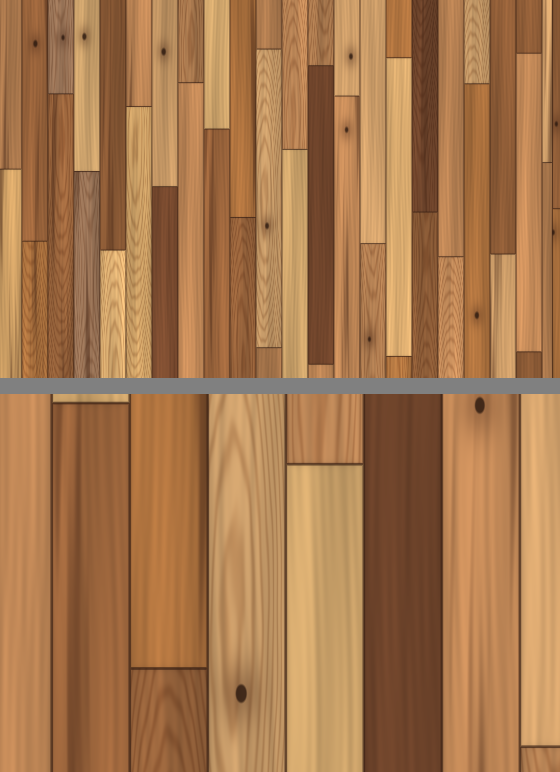
Top, the full canvas; bottom, a detail of the centre.
Give the GLSL for this texture, as a WebGL 2 fragment shader.

```glsl
#version 300 es
precision highp float;

uniform vec2 u_resolution;
out vec4 fragColor;

// Lengths are in canvas heights
#define BOARD_WIDTH 0.0688
#define BOARD_LENGTH 0.79
#define FIRST_OFFSET 0.0109
#define RIP_X 1.4614
#define SEAM_HALF 0.0011
#define GRAIN 0.085
#define RING_DEPTH 0.17
#define RING_SHARE 0.36
#define HEART_SHARE 0.24
#define KNOT_SHARE 0.10
#define KNOT_CELL 0.25

const vec3 UMBER = vec3(0.30, 0.17, 0.10);
const vec3 SEAM_COLOR = vec3(0.23, 0.13, 0.08);
const vec3 SAPWOOD = vec3(0.88, 0.71, 0.46);
const vec3 WOODS[6] = vec3[6](
    vec3(0.71, 0.50, 0.32), vec3(0.57, 0.37, 0.22), vec3(0.78, 0.60, 0.40),
    vec3(0.70, 0.46, 0.25), vec3(0.63, 0.47, 0.35), vec3(0.44, 0.27, 0.17));
const float SHARES[6] = float[6](0.24, 0.21, 0.21, 0.20, 0.08, 0.06);

float hash(vec2 p) {
    vec3 q = fract(p.xyx * vec3(0.1031, 0.1030, 0.0973));
    q += dot(q, q.yzx + 33.33);
    return fract((q.x + q.y) * q.z);
}

// Layered sines: streaks along y that wander sideways
float streaks(vec2 p, float seed) {
    float sum = 0.0, amp = 0.5;
    for (int i = 0; i < 5; i++) {
        float shift = seed * 41.0 + float(i) * 2.4;
        sum += amp * sin(p.x + shift + 1.8 * sin(p.y + shift * 1.7));
        p *= vec2(1.87, 1.43);
        amp *= 0.72;
    }
    return sum;
}

// Species by weighted choice, then lightened or darkened per board
vec3 boardColor(vec2 id) {
    float pick = hash(id + 17.3);
    vec3 wood = WOODS[0];
    float sum = 0.0;
    for (int i = 0; i < 6; i++) {
        if (pick >= sum) wood = WOODS[i];
        sum += SHARES[i];
    }
    wood = mix(wood, SAPWOOD, 0.75 * step(0.88, hash(id + 5.1)));
    return wood * mix(0.91, 1.09, hash(id + 29.7));
}

// Flat-sawn growth rings: nested arches and long ovals
float growthRings(vec2 uv, float seed) {
    float across = uv.x - mix(0.3, 0.7, seed);
    float phase = 62.0 * sin(uv.y * 3.1 + seed * 60.0) + 100.0 * across * across;
    phase += 2.2 * streaks(vec2(uv.x * 3.0, uv.y * 9.0), seed);
    return pow(0.5 + 0.5 * sin(phase), 2.5);
}

// One possible knot per cell: x = dark core, y = soft stain
vec2 knot(vec2 uv, float column, float pixel) {
    vec2 cell = vec2(column, floor(uv.y / KNOT_CELL));
    float present = step(hash(cell + 71.9), KNOT_SHARE);
    vec2 center = 0.3 + 0.4 * vec2(hash(cell + 3.7), hash(cell + 8.9));
    vec2 d = vec2((uv.x - center.x) * BOARD_WIDTH,
                  (fract(uv.y / KNOT_CELL) - center.y) * KNOT_CELL * 0.6);
    float radius = mix(0.003, 0.006, hash(cell + 12.1));
    float core = 1.0 - smoothstep(radius - pixel, radius + pixel, length(d));
    return present * vec2(core, exp(-dot(d, d) / 0.0003));
}

void main() {
    float pixel = 1.0 / u_resolution.y;
    vec2 p = gl_FragCoord.xy * pixel;

    // Columns of boards, the last one ripped narrow
    float slot = (p.x + FIRST_OFFSET) / BOARD_WIDTH;
    float u = fract(slot);
    float column = floor(slot) + step(RIP_X, p.x);
    float sideGap = min(min(u, 1.0 - u) * BOARD_WIDTH, abs(p.x - RIP_X));

    // Staggered end joints
    float stagger = column * 0.382 + 0.38 * hash(vec2(column, 4.0));
    float run = p.y / BOARD_LENGTH + stagger;
    float endGap = min(fract(run), 1.0 - fract(run)) * BOARD_LENGTH;
    vec2 id = vec2(column, floor(run));
    float seed = hash(id + 43.0);
    vec2 uv = vec2(u, p.y);

    // Broad tone and fine grain
    vec3 color = boardColor(id);
    color *= 1.0 + GRAIN * streaks(vec2(u * 5.0, p.y * 2.6), seed);
    color *= 1.0 + 0.025 * sin(u * 47.0 + 3.0 * sin(p.y * 11.0 + seed * 30.0));
    color *= 1.0 + 0.04 * sin(p.y * 6.0 + seed * 50.0 + 2.0 * u);

    // Growth rings on some boards, heartwood streaks on others
    float ringed = step(hash(id + 61.0), RING_SHARE);
    vec3 ringTint = vec3(0.7, 1.0, 1.25);
    color *= 1.0 - ringed * RING_DEPTH * ringTint * (growthRings(uv, seed) - 0.35);
    float hearted = step(hash(id + 83.0), HEART_SHARE);
    float heart = smoothstep(0.35, 1.15, streaks(vec2(u * 4.0, p.y * 2.0), seed + 0.5));
    color = mix(color, UMBER, 0.5 * hearted * heart);

    // Knots and their stains
    vec2 k = knot(uv, column, pixel);
    color = mix(color, UMBER, 0.38 * k.y);
    color = mix(color, UMBER * 0.55, 0.8 * k.x);

    // Eased edges and dark seams
    float gap = min(sideGap, endGap);
    color *= 1.0 - 0.10 * exp(-gap / 0.0025);
    float seam = 1.0 - smoothstep(SEAM_HALF - 0.5 * pixel, SEAM_HALF + 0.7 * pixel, gap);
    color = mix(color, SEAM_COLOR, 0.68 * seam);

    fragColor = vec4(clamp(color, 0.0, 1.0), 1.0);
}
```
